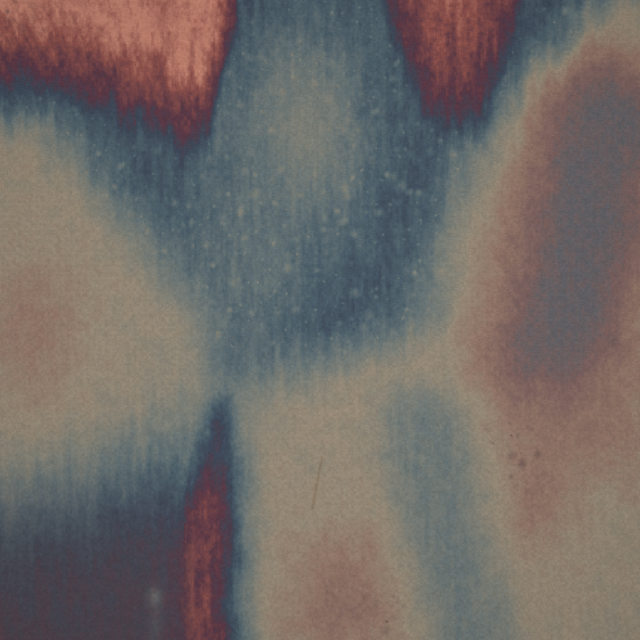
Write a Shadertoy shader that draws this texture.

```glsl
// Heat-tinted brushed metal: soft oxide clouds, copper flares and dark streaks.
// One scalar "film" thickness is sculpted from soft edges and glows, roughened
// with streaks and specks, then mapped through a ramp of temper colours.

const vec2 WARP = vec2(0.028, 0.05); // wobble of the cloud edges
const float STREAK = 0.13;         // brushed variation of the film
const float MOTTLE = 0.07;         // cloudy variation of the film
const float SPRAY = 0.09;          // fine speckled variation of the film
const float GRAIN = 0.07;          // fine surface grain
const float SPOT_CELLS = 46.0;     // cells of scattered spots per canvas
const float TAN_FILM = 0.69;       // thickness of the bare tan areas
const float BLUE_FILM = 0.35;      // thickness inside the blue area
const vec3 SOOT = vec3(0.29, 0.27, 0.30);
const vec3 PALE = vec3(0.50, 0.52, 0.49);
const vec3 TEMPER[11] = vec3[11](
    vec3(.73, .49, .42), vec3(.54, .31, .29), vec3(.35, .22, .27), vec3(.24, .28, .34),
    vec3(.29, .36, .40), vec3(.38, .43, .44), vec3(.47, .48, .45), vec3(.57, .52, .45),
    vec3(.55, .44, .39), vec3(.47, .37, .36), vec3(.37, .37, .39));

float hash(vec2 p) { return fract(sin(dot(p, vec2(127.1, 311.7))) * 43758.5453); }

float noise(vec2 p) {
    vec2 i = floor(p), f = fract(p);
    f = f * f * (3.0 - 2.0 * f);
    return mix(mix(hash(i), hash(i + vec2(1, 0)), f.x),
               mix(hash(i + vec2(0, 1)), hash(i + vec2(1, 1)), f.x), f.y);
}

float fbm(vec2 p) {
    float sum = 0.0, amp = 0.5;
    for (int i = 0; i < 4; i++) { sum += amp * noise(p); p = p * 2.03 + 7.7; amp *= 0.5; }
    return sum / 0.9375;
}

float glow(vec2 p, vec2 c, vec2 r) { vec2 d = (p - c) / r; return exp(-dot(d, d)); }

float segment(vec2 p, vec2 a, vec2 b) {
    vec2 ab = b - a;
    return length(p - a - ab * clamp(dot(p - a, ab) / dot(ab, ab), 0.0, 1.0));
}

float smin(float a, float b, float k) {
    float h = max(k - abs(a - b), 0.0) / k;
    return min(a, b) - h * h * k * 0.25;
}

// Thin film of a copper flare; height is measured above its lower edge.
float flare(float film, float height, float slope) {
    return mix(film, clamp(0.2 - slope * height, 0.02, 0.36), smoothstep(-0.09, 0.0, height));
}

// Soft round spots, one jittered in each cell.
float spots(vec2 p) {
    vec2 g = p * SPOT_CELLS, cell = floor(g);
    float sum = 0.0;
    for (int k = 0; k < 9; k++) {
        vec2 id = cell + vec2(k % 3 - 1, k / 3 - 1);
        vec2 c = id + vec2(hash(id), hash(id + 19.3));
        float r = mix(0.15, 0.6, pow(hash(id + 5.1), 3.0));
        sum += (1.0 - smoothstep(0.0, r, length(g - c))) * hash(id + 41.0);
    }
    return min(sum, 1.0);
}

float filmThickness(vec2 p) {
    float film = TAN_FILM;

    // Mauve mass on the right, with pink fringes below
    film = mix(0.98, film, smoothstep(0.015, 0.19, segment(p, vec2(.95, .80), vec2(.87, .46))));
    film = mix(film, 0.82, 0.8 * glow(p, vec2(.95, .33), vec2(.12, .09)));
    film = mix(film, 0.83, 0.8 * glow(p, vec2(.84, .24), vec2(.06, .11)));

    // Blue area bounded by a right curve, a lower curve and a left slant
    float rise = max(p.y - 0.5, 0.0) * 2.0, run = max(p.x - 0.42, 0.0);
    float right = 0.71 + 0.27 * rise * rise - p.x;
    float lower = p.y - 0.385 - 1.4 * run * run;
    float left = max(0.76 * (p.x - 0.03 - 0.85 * (0.8 - p.y)), 1.5 * (p.y - 0.78));
    float depth = smin(right, smin(lower, left, 0.04), 0.04);
    film = mix(film, BLUE_FILM, smoothstep(-0.03, 0.12, depth));
    film = mix(film, 0.64, 0.9 * glow(p, vec2(.475, .80), vec2(.11, .16)));
    film = mix(film, 0.51, 0.85 * glow(p, vec2(.39, .62), vec2(.10, .18)));
    film = mix(film, 0.43, 0.8 * glow(p, vec2(.365, .44), vec2(.045, .07)));

    // Copper flares along the top
    float x = min(p.x, 0.42);
    float edge = 0.89 - 1.1 * x * x + 0.38 * smoothstep(0.29, 0.42, x);
    film = flare(film, p.y - edge, 1.8);
    film = flare(film, p.y - 0.84 - 16.0 * (p.x - 0.71) * (p.x - 0.71), 0.9);

    // Darkening lower left and the red streak beside it
    float dusk = mix(TAN_FILM, 0.25, smoothstep(0.0, 0.34, 0.36 + 0.33 * p.x - p.y));
    film = mix(film, min(film, dusk), 1.0 - smoothstep(0.33, 0.43, p.x));
    float axis = 0.312 + 0.042 * smoothstep(0.1, 0.4, p.y);
    float width = mix(0.036, 0.016, smoothstep(0.1, 0.4, p.y));
    float streak = exp(-pow((p.x - axis) / width, 2.0)) * smoothstep(0.42, 0.33, p.y);
    film = mix(film, mix(0.15, 0.27, smoothstep(0.16, 0.34, p.y)), streak);

    // Pink warmth and the pale blue run at the bottom
    film = mix(film, 0.78, glow(p, vec2(.05, .485), vec2(.08, .11)));
    film = mix(film, 0.83, glow(p, vec2(.535, .06), vec2(.09, .11)));
    float pale = segment(p, vec2(.655, .34), vec2(.74, 0));
    return mix(film, 0.54, 0.95 * smoothstep(0.11, 0.01, pale));
}

void mainImage(out vec4 fragColor, in vec2 fragCoord) {
    vec2 p = fragCoord / iResolution.xy;
    vec2 warp = vec2(fbm(p * vec2(28, 16)), fbm(p * vec2(64, 10) + 31.0)) - 0.5;
    float film = filmThickness(p + WARP * warp);

    // Brushed streaks fan out in the upper left corner
    float fan = p.x + 1.5 * max(p.y - 0.8, 0.0) * max(0.28 - p.x, 0.0);
    float brushed = fbm(vec2(fan * 120.0, p.y * 18.0)) - 0.5;
    float mottled = fbm(p * 45.0) - 0.5;
    float spray = fbm(p * vec2(190, 130)) - 0.5;
    float thin = 1.0 - smoothstep(0.45, 0.68, film);
    float thick = smoothstep(0.72, 0.85, film);
    float flecks = spots(p + 0.01 * warp);
    float fleckArea = thin * smoothstep(0.27, 0.36, film) * smoothstep(0.38, 0.5, p.y);
    film += STREAK * brushed * mix(0.2, 1.0, thin) + MOTTLE * mottled;
    film += SPRAY * spray * mix(0.3, 1.0, max(thin, thick)) + 0.14 * flecks * fleckArea;

    // Temper colours
    float t = clamp(film, 0.0, 0.999) * 10.0;
    int stop = int(t);
    vec3 color = mix(TEMPER[stop], TEMPER[stop + 1], fract(t));

    // Soot, dark pits, a pale drip and a fine scratch
    color = mix(color, SOOT, 0.65 * smoothstep(0.30, 0.08, p.y) * smoothstep(0.32, 0.24, p.x));
    float pits = glow(p, vec2(.59, .04), vec2(.05, .035)) + glow(p, vec2(.81, .29), vec2(.04, .05));
    pits += 0.6 * glow(p, vec2(0, .96), vec2(.08, .08));
    color = mix(color, vec3(.28, .22, .24), 0.75 * min(pits, 1.0) * flecks);
    float drip = glow(p, vec2(.242, .068), vec2(.011, .013)) + 0.4 * glow(p, vec2(.243, .03), vec2(.01, .04));
    color = mix(color, PALE, 0.4 * drip);
    float scratch = segment(p, vec2(.503, .285), vec2(.488, .205));
    color = mix(color, vec3(.43, .34, .24), 0.3 * smoothstep(0.004, 0.0, scratch));

    // Surface grain and edge falloff
    color *= 1.0 + GRAIN * (noise(p * 260.0) + noise(p * 430.0) - 1.0);
    color *= 1.03 - 0.22 * dot(p - 0.5, p - 0.5);
    fragColor = vec4(color, 1.0);
}
```
